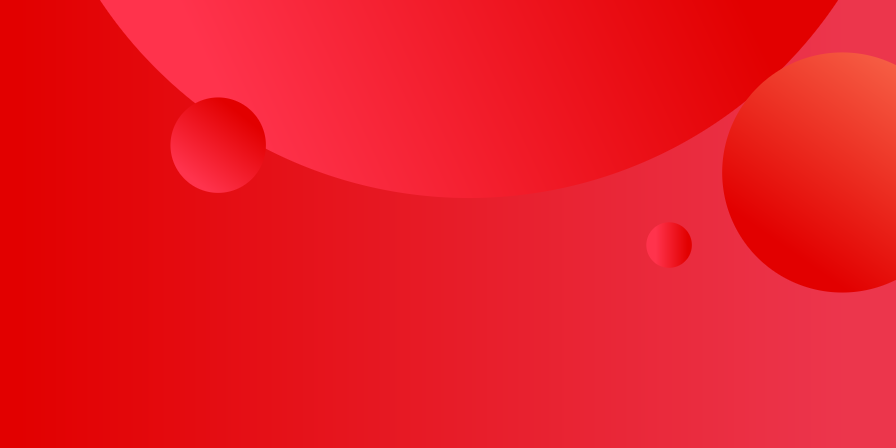
A Shadertoy shader for this background:

```glsl
const vec3 RED = vec3(0.886, 0.0, 0.0);
const vec3 ROSE = vec3(0.925, 0.21, 0.30);
const vec3 PINK = vec3(1.0, 0.20, 0.30);
const vec3 ORANGE = vec3(0.965, 0.37, 0.27);

// Discs as (centre x, centre y, radius), in canvas heights
const vec3 DOME = vec3(1.047, 1.547, 0.989);
const vec3 SIDE_DISC = vec3(1.880, 0.615, 0.268);
const vec3 SMALL_DISC = vec3(0.487, 0.676, 0.1065);
const vec3 TINY_DISC = vec3(1.4935, 0.453, 0.0508);

// Gradient angles in degrees, and spans along them from each centre
const float DOME_ANGLE = 25.0;
const float SIDE_ANGLE = 55.0;
const float SMALL_ANGLE = 52.0;
const float TINY_ANGLE = 0.0;
const vec2 DOME_SPAN = vec2(-0.825, 0.32);
const vec2 SIDE_SPAN = vec2(-0.21, 0.27);
const vec2 SMALL_SPAN = vec2(-0.095, 0.085);
const vec2 TINY_SPAN = vec2(-0.030, 0.042);
const vec2 BACK_SPAN = vec2(0.04, 1.88);

float ramp(float value, vec2 span) {
    return clamp((value - span.x) / (span.y - span.x), 0.0, 1.0);
}

// Lays a disc with a linear gradient over the base colour
vec3 overlayDisc(vec3 base, vec2 p, vec3 disc, float angle, vec2 span,
                 vec3 startColor, vec3 endColor) {
    vec2 offset = p - disc.xy;
    float a = radians(angle);
    float along = dot(offset, vec2(cos(a), sin(a)));
    vec3 fill = mix(startColor, endColor, ramp(along, span));
    float edge = (length(offset) - disc.z) * iResolution.y;
    return mix(base, fill, clamp(0.5 - edge, 0.0, 1.0));
}

void mainImage(out vec4 fragColor, in vec2 fragCoord) {
    vec2 p = fragCoord / iResolution.y;

    // Horizontal backdrop
    vec3 color = mix(RED, ROSE, ramp(p.x, BACK_SPAN));

    // Discs, back to front
    color = overlayDisc(color, p, DOME, DOME_ANGLE, DOME_SPAN, PINK, RED);
    color = overlayDisc(color, p, SIDE_DISC, SIDE_ANGLE, SIDE_SPAN, RED, ORANGE);
    color = overlayDisc(color, p, SMALL_DISC, SMALL_ANGLE, SMALL_SPAN, PINK, RED);
    color = overlayDisc(color, p, TINY_DISC, TINY_ANGLE, TINY_SPAN, PINK, RED);

    fragColor = vec4(color, 1.0);
}
```
